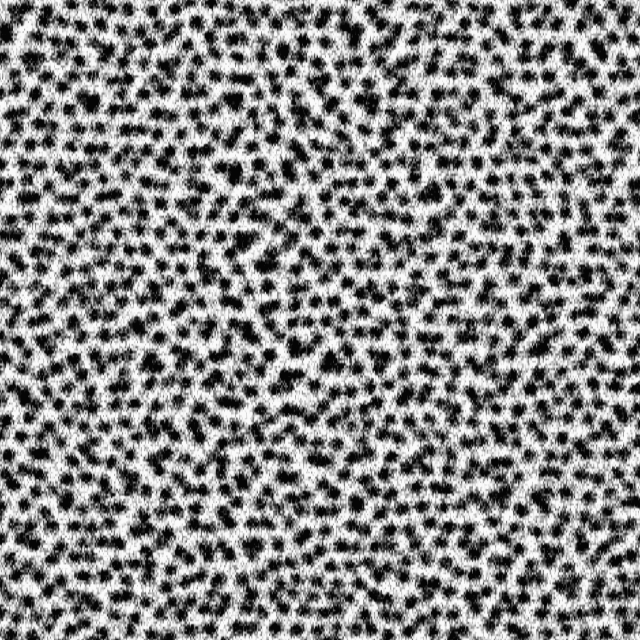
Reproduce this texture procedurally as a Shadertoy shader.

```glsl
// Grainy black dots on a wobbly hexagonal lattice, merging here and there over a pale ground.

const float DOTS_ACROSS   = 32.0;   // lattice columns per canvas height
const float ROW_STEP      = 0.866;  // row distance in dot spacings
const float DOT_RADIUS    = 0.41;   // falloff radius in dot spacings
const float DOT_SQUASH    = 1.08;   // above 1 makes dots wider than tall
const float HALO_STRENGTH = 0.35;   // ink each dot takes from its surroundings
const float HALO_SPREAD   = 2.5;    // halo area relative to the dot
const float JITTER        = 0.50;   // random shift of each dot
const float WARP          = 0.12;   // slow bending of the rows
const float INK_MIN       = 0.82;   // weakest dot
const float INK_MAX       = 1.15;   // strongest dot
const float DENSITY_WHITE = -0.31;  // ink density that leaves bare ground
const float DENSITY_BLACK = 0.47;   // ink density that prints solid
const float FINE_GRAIN    = 0.43;
const float COARSE_GRAIN  = 0.22;
const vec2  FINE_SCALE    = vec2(470.0, 260.0);  // streaked vertically
const vec2  COARSE_SCALE  = vec2(230.0, 150.0);
const vec3  INK_COLOUR    = vec3(0.02);
const vec3  GROUND_COLOUR = vec3(0.98);

// Three random values per lattice cell
vec3 hash3(vec2 cell) {
    uvec3 v = uvec3(ivec3(ivec2(cell), 7)) * 1664525u + 1013904223u;
    v.x += v.y * v.z; v.y += v.z * v.x; v.z += v.x * v.y;
    v ^= v >> 16u;
    v.x += v.y * v.z; v.y += v.z * v.x; v.z += v.x * v.y;
    return vec3(v >> 8u) / 16777216.0;
}

// Smooth value noise, centred on zero
float grain(vec2 p) {
    vec2 cell = floor(p);
    vec2 f = smoothstep(0.0, 1.0, p - cell);
    float low  = mix(hash3(cell).x, hash3(cell + vec2(1, 0)).x, f.x);
    float high = mix(hash3(cell + vec2(0, 1)).x, hash3(cell + vec2(1, 1)).x, f.x);
    return mix(low, high, f.y) - 0.5;
}

// Layered sines that bend the lattice
vec2 bend(vec2 p) {
    vec2 slow = sin(p.yx * vec2(0.53, 0.61) + p * 0.27 + vec2(0.4, 2.1));
    vec2 quick = sin(p.yx * vec2(1.13, 0.97) - p * 0.41 + vec2(3.7, 1.3));
    return WARP * (slow + 0.6 * quick);
}

// Summed ink of all jittered dots near p; the halos even out crowded places
float inkDensity(vec2 p) {
    float row = floor(p.y / ROW_STEP);
    float density = 0.0;
    for (int j = -2; j <= 2; j++) {
        float y = row + float(j);
        float shift = 0.5 * mod(y, 2.0);
        float column = floor(p.x - shift);
        for (int i = -2; i <= 2; i++) {
            vec2 cell = vec2(column + float(i), y);
            vec3 random = hash3(cell + 400.0);
            vec2 centre = vec2(cell.x + shift + 0.5, (y + 0.5) * ROW_STEP);
            centre += JITTER * (random.xy - 0.5);
            vec2 offset = (p - centre) * vec2(1.0, DOT_SQUASH) / DOT_RADIUS;
            float reach = dot(offset, offset);
            float halo = HALO_STRENGTH * exp(-reach / HALO_SPREAD);
            density += mix(INK_MIN, INK_MAX, random.z) * (exp(-reach) - halo);
        }
    }
    return density;
}

void mainImage(out vec4 fragColor, in vec2 fragCoord) {
    vec2 uv = fragCoord / iResolution.y;

    // Dots
    vec2 p = uv * DOTS_ACROSS;
    float density = inkDensity(p + bend(p));

    // Grain, added before the tone curve so solid black and white stay clean
    density += FINE_GRAIN * grain(uv * FINE_SCALE);
    density += COARSE_GRAIN * grain(uv * COARSE_SCALE + 900.0);

    // Tone curve
    float cover = smoothstep(DENSITY_WHITE, DENSITY_BLACK, density);
    fragColor = vec4(mix(GROUND_COLOUR, INK_COLOUR, cover), 1.0);
}
```
